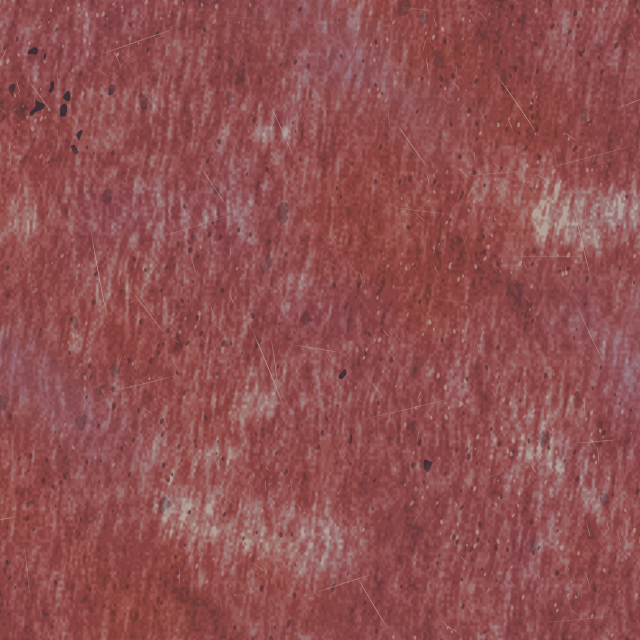
This texture is drawn by a WebGL 2 fragment shader. Its source:

```glsl
#version 300 es
precision highp float;
// Worn red painted metal with brushed streaks, pale rubbed areas, scratches and chips.

#define GRAIN_LEAN 0.14
#define STREAK_GAIN 0.62
#define GRAIN_GAIN 0.42
#define CLOUD_GAIN 0.34
#define WEAR_GAIN 1.75
#define HAZE_GAIN 0.55
#define STAIN_GAIN 1.5
#define SCRATCH_WIDTH 0.0009
#define SCRATCH_GAIN 0.6
#define CHIP_GAIN 0.9
#define TONE_BIAS -0.22

uniform vec2 u_resolution;
out vec4 fragColor;

float hash(vec2 p) {
    return fract(sin(dot(p, vec2(127.1, 311.7))) * 43758.5453);
}

// Value noise, centred on zero with a spread near one.
float noise(vec2 p) {
    vec2 i = floor(p), f = fract(p);
    f = f * f * (3.0 - 2.0 * f);
    float low = mix(hash(i), hash(i + vec2(1, 0)), f.x);
    float high = mix(hash(i + vec2(0, 1)), hash(i + vec2(1, 1)), f.x);
    return (mix(low, high, f.y) - 0.5) * 4.6;
}

float clouds(vec2 p) {
    return 0.7 * noise(p) + 0.5 * noise(p * 2.1 + 17.0) + 0.4 * noise(p * 4.3 + 41.0);
}

// Soft sloping smudge, repeated in rows that shift by half a canvas.
float smudge(vec2 p, vec2 centre, float slope, vec2 size) {
    vec2 d = p - centre;
    d -= 0.5 * floor(d.y * 2.0 + 0.5);
    d.x = fract(d.x + 0.5) - 0.5;
    d.y -= slope * d.x;
    d /= size;
    return exp(-dot(d, d));
}

// Thin tapered lines, at most one in each cell.
float scratches(vec2 p, float cells, float reach, float angle, float spread, float seed) {
    float width = cells * max(SCRATCH_WIDTH, 0.6 / u_resolution.y);
    float cover = 0.0;
    for (int k = 0; k < 9; k++) {
        vec2 id = floor(p * cells) + vec2(k % 3 - 1, k / 3 - 1);
        vec2 key = id + seed;
        float turn = angle + spread * (hash(key + 3.3) - 0.5);
        vec2 dir = vec2(cos(turn), sin(turn));
        vec2 r = p * cells - id - vec2(hash(key), hash(key + 7.7));
        float along = dot(r, dir);
        float bend = 0.1 * (hash(key + 5.1) - 0.5) * along * along;
        float across = abs(dot(r, vec2(-dir.y, dir.x)) + bend);
        float taper = 1.0 - smoothstep(0.4, 1.0, abs(along) / (reach * (0.3 + 0.7 * hash(key + 9.2))));
        float strength = smoothstep(0.45, 1.0, hash(key + 13.6));
        cover = max(cover, strength * taper * (1.0 - smoothstep(0.3 * width, 1.4 * width, across)));
    }
    return cover;
}

// Scattered upright oval spots; density is the share of cells in use.
float flecks(vec2 p, float cells, float density, float seed) {
    float cover = 0.0;
    float blur = 0.8 * cells / u_resolution.y;
    for (int k = 0; k < 9; k++) {
        vec2 id = floor(p * cells) + vec2(k % 3 - 1, k / 3 - 1);
        vec2 key = id + seed;
        vec2 r = p * cells - id - vec2(hash(key), hash(key + 4.4));
        r.x -= 0.6 * (hash(key + 2.9) - 0.3) * r.y;
        float radius = mix(0.08, 0.26, hash(key + 8.8));
        float spot = 1.0 - smoothstep(radius - blur, radius + blur, length(r * vec2(1.3, 0.8)));
        cover = max(cover, spot * step(hash(key + 6.1), density));
    }
    return cover;
}

// Paint colours from stained dark red to bare pale grey.
vec3 paint(float tone) {
    vec3 c = mix(vec3(0.40, 0.22, 0.23), vec3(0.54, 0.26, 0.26), smoothstep(-2.6, -0.9, tone));
    c = mix(c, vec3(0.60, 0.33, 0.33), smoothstep(-0.9, 0.4, tone));
    c = mix(c, vec3(0.62, 0.45, 0.45), smoothstep(0.3, 1.5, tone));
    return mix(c, vec3(0.70, 0.63, 0.60), smoothstep(1.4, 2.9, tone));
}

void main() {
    vec2 p = gl_FragCoord.xy / u_resolution.y;
    float cloud = clouds(p * 5.0);
    vec2 warped = p + 0.016 * vec2(clouds(p * 9.0 + 60.0), clouds(p * 9.0 + 90.0));

    // Brushed grain leaning slightly to the right
    vec2 g = vec2(p.x - GRAIN_LEAN * p.y + 0.003 * noise(p * 14.0), p.y);
    float streak = 0.75 * noise(g * vec2(210.0, 48.0)) + 0.6 * noise(g * vec2(105.0, 24.0) + 31.0);
    float grain = noise(p * vec2(250.0, 200.0));

    // Large worn, hazy and stained areas
    float wear = smudge(warped, vec2(0.87, 0.68), -0.22, vec2(0.15, 0.05))
               + 0.7 * smudge(warped, vec2(1.02, 0.64), 0.0, vec2(0.045, 0.06));
    float haze = smudge(warped, vec2(0.55, 0.91), -0.55, vec2(0.17, 0.07));
    float stain = smudge(warped, vec2(0.78, 0.55), -0.85, vec2(0.08, 0.035));
    float tone = TONE_BIAS + STREAK_GAIN * streak * (1.0 + 0.15 * cloud - 0.5 * stain)
               + GRAIN_GAIN * grain + CLOUD_GAIN * cloud
               + WEAR_GAIN * wear + HAZE_GAIN * haze - STAIN_GAIN * stain;
    vec3 col = paint(tone);
    col += vec3(-0.01, 0.0, 0.016) * clouds(p * 3.0 + 8.0) * 0.6;
    col = mix(col, vec3(0.54, 0.44, 0.56), haze * (0.22 + 0.2 * smoothstep(0.2, 1.6, streak)));

    // Small light and dark specks
    float rough = smoothstep(-0.9, 0.9, clouds(p * 4.0 + 23.0));
    col = mix(col, vec3(0.74, 0.63, 0.60), 0.65 * rough * flecks(p, 75.0, 0.16, 11.0));
    col = mix(col, vec3(0.34, 0.19, 0.20), 0.7 * flecks(p, 62.0, 0.10, 37.0));

    // Short nicks, long steep scratches and faint flat ones
    float lines = 0.8 * scratches(p, 30.0, 0.5, 1.85, 1.6, 5.0) * (0.4 + 0.6 * rough);
    lines = max(lines, scratches(p, 7.0, 0.6, 1.95, 0.6, 19.0));
    lines = max(lines, 0.75 * scratches(p, 6.0, 0.55, 0.1, 0.7, 53.0));
    col = mix(col, vec3(0.76, 0.64, 0.60), SCRATCH_GAIN * lines);

    // Clustered ragged chips, and a few faint ones elsewhere
    vec2 ragged = p + 0.0025 * vec2(noise(p * 90.0), noise(p * 90.0 + 50.0));
    float cluster = smoothstep(0.2, 0.6, smudge(p, vec2(0.10, 0.85), -0.5, vec2(0.10, 0.09)));
    float chip = flecks(ragged, 24.0, 0.35, 71.0) * cluster;
    chip = max(chip, 0.3 * flecks(ragged, 22.0, 0.05, 83.0));
    col = mix(col, vec3(0.21, 0.17, 0.20), CHIP_GAIN * chip);

    fragColor = vec4(clamp(col, 0.0, 1.0), 1.0);
}
```
